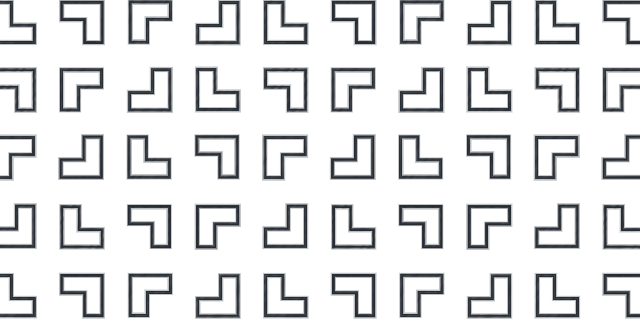
Reproduce this pattern procedurally as a Shadertoy shader.

```glsl
// Grid of outlined L-shaped corners on white, turning through four poses along
// rows and columns. Each outline is a mitred distance field: a dark core inside
// a pale rim, with small per-cell drift, faded streaks and uneven rims.

// Lengths are fractions of the canvas height.
#define PITCH       vec2(0.2122, 0.2135)  // spacing of the cells
#define FIRST_CELL  vec2(0.0430, 0.0672)  // centre of the top left cell
#define HALF_SIZE   0.0628                // centre of stroke to cell centre
#define NOTCH       0.0088                // notch corner past cell centre
#define CORE_WIDTH  0.0048                // half width of the dark stroke
#define RIM_WIDTH   0.0084                // half width of the pale rim
#define SOFTNESS    0.0016                // blur of the stroke edges
#define ROW_DRIFT   vec2(0.0020, 0.0028)  // sway of the rows
#define WEAR        0.75                  // strength of the streaks
#define INK         vec3(0.150, 0.170, 0.200)
#define SLATE       vec3(0.320, 0.340, 0.360)
#define RIM         vec3(0.745, 0.755, 0.760)

float hash(vec2 p) {
    vec3 q = fract(p.xyx * vec3(0.1031, 0.1030, 0.0973));
    q += dot(q, q.yzx + 33.33);
    return fract((q.x + q.y) * q.z);
}

// Smooth noise along a line, with a separate sequence per seed.
float lineNoise(float x, float seed) {
    float i = floor(x);
    float f = smoothstep(0.0, 1.0, x - i);
    return mix(hash(vec2(i, seed)), hash(vec2(i + 1.0, seed)), f);
}

// Signed mitred distance to an L with its notch at the upper right.
float cornerShape(vec2 p) {
    float square = max(abs(p.x), abs(p.y)) - HALF_SIZE;
    float notch = min(p.x, p.y) + NOTCH;
    return max(square, notch);
}

float stroke(float d, float halfWidth, float blur) {
    return smoothstep(-blur, blur, halfWidth - abs(d));
}

void mainImage(out vec4 fragColor, in vec2 fragCoord) {
    float pixel = 1.0 / iResolution.y;
    float blur = max(SOFTNESS, 0.5 * pixel);

    // Rows count downwards from the top edge.
    vec2 p = vec2(fragCoord.x, iResolution.y - fragCoord.y) * pixel - FIRST_CELL;
    vec2 cell = floor(p / PITCH + 0.5);
    vec2 local = p - cell * PITCH;
    vec2 id = mod(cell, 4.0);

    // Slight misplacement of rows and cells.
    vec2 jitter = vec2(hash(id + 11.0), hash(id + 27.0)) - 0.5;
    local -= ROW_DRIFT * cos(1.5708 * id.y) + 0.0025 * jitter;
    local.y = -local.y;

    // Mirror the corner into one of four poses.
    float pose = mod(cell.x + cell.y, 4.0);
    float flipX = mod(pose, 2.0) < 0.5 ? 1.0 : -1.0;
    float flipY = abs(pose - 1.5) > 1.0 ? 1.0 : -1.0;
    float d = cornerShape(local * vec2(flipX, flipY));

    // Streaks and rim vary from cell to cell and along the stroke.
    float seed = hash(id + 43.0);
    float grain = lineNoise((local.x - 0.8 * local.y) * 90.0, 60.0 * seed);
    float streakSide = mix(-0.5, 0.5, seed) * CORE_WIDTH;
    float streak = stroke(d - streakSide, 0.0016, blur);
    float rimShift = (hash(id + 71.0) - 0.5) * 0.0024;
    float coreWidth = CORE_WIDTH - 0.0007 * seed * grain;

    vec3 ink = mix(INK, SLATE, WEAR * streak * (0.3 + 0.7 * grain));
    vec3 color = mix(vec3(1.0), RIM, stroke(d - rimShift, RIM_WIDTH, blur));
    color = mix(color, ink, stroke(d, coreWidth, blur));
    fragColor = vec4(color, 1.0);
}
```
